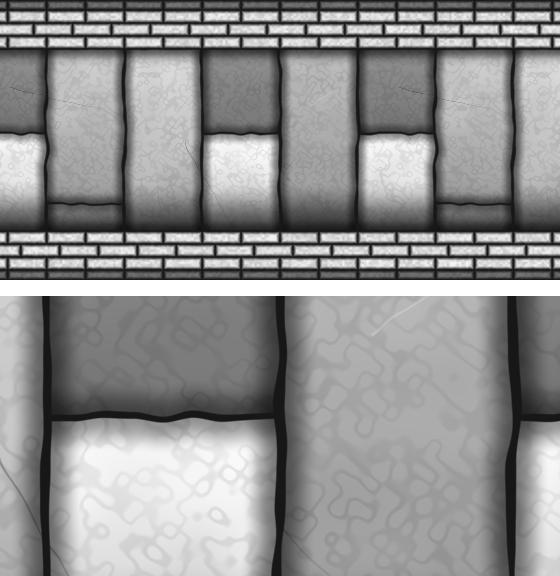
Top: the whole. Bottom: its middle third, enlarged.
A WebGL 1 fragment shader for this texture:

```glsl
precision highp float;

uniform vec2 u_resolution;

// Layout, in units of the canvas height
const float COLUMN = 0.27778;
const float COLUMNS_PER_REPEAT = 5.0;
const float BRICK = 0.13889;
const float COURSE = 0.0461;
const float PANEL_HALF = 0.3255;
const float SPLIT_HIGH = 0.523;
const float SPLIT_LOW = 0.271;

// Joints and wear
const float STONE_JOINT = 0.0030;
const float BRICK_JOINT = 0.0036;
const float JOINT_WEAR = 0.0050;
const float JOINT_WANDER = 0.0120;
const float STONE_BEVEL = 0.040;
const float BRICK_BEVEL = 0.011;
const float CRACK_WIDTH = 0.0022;

// Greys
const float MORTAR = 0.09;
const float BRICK_TONE = 0.86;
const float BORDER_TONE = 0.42;

float hash(vec2 p) {
  return fract(sin(dot(p, vec2(127.1, 311.7))) * 43758.5453);
}

float noise(vec2 p) {
  vec2 i = floor(p);
  vec2 f = fract(p);
  f = f * f * (3.0 - 2.0 * f);
  return mix(mix(hash(i), hash(i + vec2(1.0, 0.0)), f.x),
             mix(hash(i + vec2(0.0, 1.0)), hash(i + 1.0), f.x), f.y);
}

// Thin winding marks on the stone faces
float mottle(vec2 p) {
  float n = noise(mat2(0.8, 0.6, -0.6, 0.8) * p * 62.0);
  float patches = 0.4 + 0.6 * noise(p * 22.0 + 7.0);
  return patches * (1.0 - smoothstep(0.04, 0.20, abs(n - 0.45)));
}

// Tapering crack from a to b
float crack(vec2 p, vec2 a, vec2 b) {
  vec2 ab = b - a;
  p += 0.010 * (vec2(noise(p * 26.0), noise(p * 26.0 + 31.0)) - 0.5);
  float t = clamp(dot(p - a, ab) / dot(ab, ab), 0.0, 1.0);
  float d = length(p - a - ab * t);
  return (1.0 - smoothstep(0.0, CRACK_WIDTH, d)) * (1.0 - 0.6 * t);
}

float cracks(vec2 p) {
  float dark = crack(p, vec2(0.419, 0.688), vec2(0.750, 0.609))
             + crack(p, vec2(1.048, 0.487), vec2(1.217, 0.193))
             + 0.6 * crack(p, vec2(0.003, 0.388), vec2(0.073, 0.318))
             + 0.5 * crack(p, vec2(1.248, 0.818), vec2(1.293, 0.753))
             + 0.5 * crack(p, vec2(0.951, 0.310), vec2(0.969, 0.219));
  float pale = crack(p, vec2(0.107, 0.622), vec2(0.354, 0.779));
  return 0.28 * dark - 0.10 * pale;
}

float stonePanel(vec2 p, float pixel) {
  p.x = mod(p.x, COLUMN * COLUMNS_PER_REPEAT);

  // Vertical joints wander, most strongly next to the joint
  float c = p.x / COLUMN;
  float joint = floor(c + 0.5);
  float key = mod(joint, COLUMNS_PER_REPEAT) * 17.0;
  float wander = noise(vec2(key, p.y * 15.0)) - 0.5;
  c += wander * JOINT_WANDER / COLUMN * (1.0 - 2.0 * abs(c - joint));
  float id = mod(floor(c), COLUMNS_PER_REPEAT);
  float side = fract(c);

  // Each column is one tall stone or two stacked ones
  bool pair = id == 1.0 || id == 4.0;
  float floorY = 0.5 - PANEL_HALF;
  float split = pair ? SPLIT_HIGH : (id == 2.0 ? SPLIT_LOW : floorY);
  split += split > floorY ? 0.008 * (noise(vec2(p.x * 28.0, id)) - 0.5) : 0.0;
  bool upper = p.y > split;
  float bottom = upper ? split : floorY;
  float top = upper ? 0.5 + PANEL_HALF : split;
  float tone = upper ? (pair ? 0.56 : 0.72 + 0.05 * id - 0.04 * step(1.5, id))
                     : (pair ? 0.96 : 0.85);

  // Distances to the worn edges
  float wear = JOINT_WEAR * noise(vec2(key + step(0.5, side) * 5.0, p.y * 24.0));
  float dx = min(side, 1.0 - side) * COLUMN - STONE_JOINT - wear;
  float dy = min(p.y - bottom, top - p.y) - STONE_JOINT
           - 0.4 * JOINT_WEAR * noise(vec2(p.x * 32.0, id + top * 9.0));

  // Bevel, fall of light and surface marks
  float bevel = mix(0.50, 1.0, smoothstep(0.0, STONE_BEVEL, dx))
              * mix(0.58, 1.0, smoothstep(0.0, STONE_BEVEL, dy));
  float light = mix(0.80, 1.04, (p.y - bottom) / (top - bottom))
              * mix(0.36, 1.0, smoothstep(floorY, floorY + 0.18, p.y))
              * mix(0.72, 1.0, smoothstep(0.0, 0.07, 0.5 + PANEL_HALF - p.y));
  float face = tone * bevel * light * (1.0 - 0.09 * mottle(p));
  face *= 1.03 - 0.06 * noise(p * 14.0) - cracks(p);
  return mix(MORTAR, face, smoothstep(-pixel, pixel, min(dx, dy)));
}

float brickBand(vec2 p, float pixel) {
  float rise = abs(p.y - 0.5) - PANEL_HALF;
  float row = floor(rise / COURSE);
  float bottom = row * COURSE;
  float top = min(bottom + COURSE, 0.5 - PANEL_HALF);

  // The middle course is shifted by a third, opposite ways above and below
  float shift = row == 1.0 ? sign(p.y - 0.5) / 3.0 : 0.0;
  float u = p.x / BRICK + shift;
  float dx = min(fract(u), 1.0 - fract(u)) * BRICK;
  float dy = min(rise - bottom, top - rise);
  float d = min(dx, dy) - BRICK_JOINT - 0.0012 * (noise(p * 90.0) - 0.5);

  float tone = row > 2.5 ? BORDER_TONE : BRICK_TONE;
  tone *= 0.98 + 0.05 * hash(vec2(floor(u), row + step(0.5, p.y) * 7.0));
  float grain = 0.90 + 0.20 * noise(p * 115.0);
  float face = tone * grain * mix(0.45, 1.0, smoothstep(0.0, BRICK_BEVEL, d));
  return mix(MORTAR, face, smoothstep(-pixel, pixel, d));
}

void main() {
  float pixel = 1.0 / u_resolution.y;
  vec2 p = gl_FragCoord.xy * pixel;
  p.x -= 0.5 * u_resolution.x * pixel;

  float inPanel = step(abs(p.y - 0.5), PANEL_HALF);
  float grey = inPanel > 0.5 ? stonePanel(p, pixel) : brickBand(p, pixel);
  gl_FragColor = vec4(vec3(clamp(grey, 0.0, 1.0)), 1.0);
}
```
